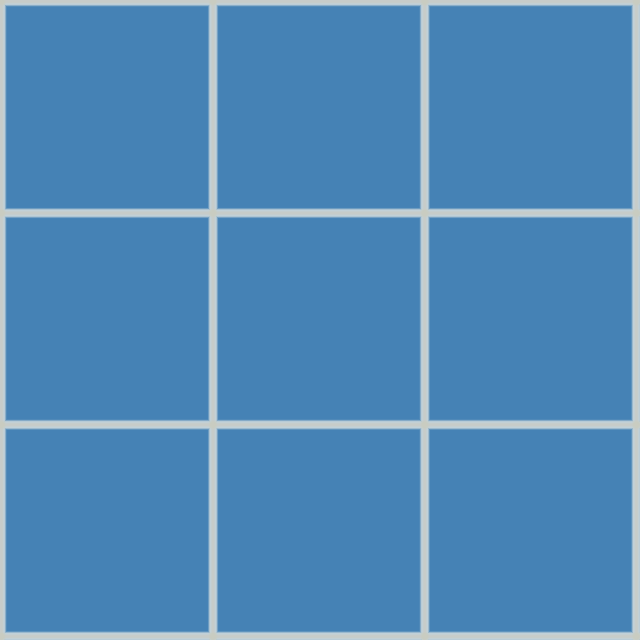
Give the GLSL for this pattern, as a WebGL 1 fragment shader.

```glsl
precision highp float;

uniform vec2 u_resolution;

// Distance on each axis to the nearest grout centre line
vec2 groutDistance(vec2 p, float period) {
  return abs(fract(p / period + 0.5) - 0.5) * period;
}

void main() {
  vec2 uv = gl_FragCoord.xy / u_resolution;

  // Three tiles each way, measured from the upper left
  vec2 p = vec2(uv.x, 1.0 - uv.y) - 0.0022;
  vec2 axisDist = groutDistance(p, 0.3307);
  float nearest = min(axisDist.x, axisDist.y);
  float farthest = max(axisDist.x, axisDist.y);

  float soft = max(0.0024, 0.75 / min(u_resolution.x, u_resolution.y));

  // Grout: warm grey core, cool pale rims, slightly yellow crossings
  vec3 grout = mix(vec3(0.78, 0.80, 0.79), vec3(0.76, 0.82, 0.85),
                   smoothstep(0.001, 0.0045, nearest));
  float crossing = 1.0 - smoothstep(0.003, 0.008, farthest);
  grout = mix(grout, vec3(0.79, 0.80, 0.74), 0.7 * crossing);

  // Flat glazed tile with a softened edge
  float tileMask = smoothstep(0.0066 - soft, 0.0066 + soft, nearest);
  vec3 color = mix(grout, vec3(0.27, 0.51, 0.71), tileMask);

  gl_FragColor = vec4(color, 1.0);
}
```
